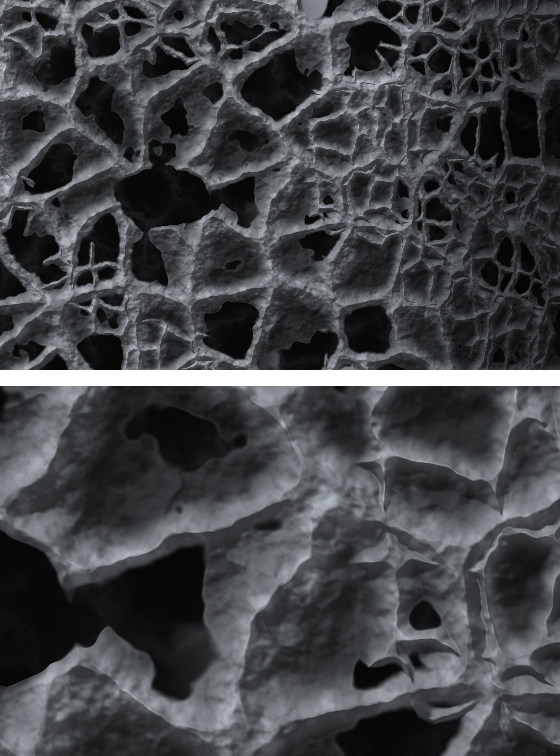
Top: the whole. Bottom: its middle third, enlarged.
A WebGL 2 fragment shader for this texture:

```glsl
#version 300 es
precision highp float;

uniform vec2 u_resolution;
out vec4 fragColor;

const float CELL_DENSITY = 5.3;
const float SIDE_SQUEEZE = 4.0;
const float JITTER = 0.76;
const float CORNER_ROUNDING = 16.0;
const float RIM_WIDTH = 0.075;
const float RIM_TONE = 0.47;
const vec2 FLOOR_TONES = vec2(0.13, 0.23);
const float HOLE_LEVEL = 0.645;
const float HOLE_SOFTNESS = 0.015;
const vec2 CAVITY_CENTER = vec2(0.44, 0.47);
const vec2 CAVITY_RADII = vec2(0.15, 0.085);
const vec3 LIGHT = vec3(-0.35, 0.60, 0.72);
const vec3 TINT = vec3(0.965, 1.0, 1.045);

struct Foam { float edge; float id; };

// Integer hash, two values in 0..1
vec2 hash2(vec2 cell) {
    uvec2 v = uvec2(ivec2(cell)) * 1664525u + 1013904223u;
    v.x += v.y * 1664525u;
    v.y += v.x * 1664525u;
    v ^= v >> 16u;
    v.x += v.y * 1664525u;
    v.y += v.x * 1664525u;
    v ^= v >> 16u;
    return vec2(v >> 8u) / 16777216.0;
}

float noise(vec2 p) {
    vec2 i = floor(p), f = fract(p);
    f = f * f * (3.0 - 2.0 * f);
    float low = mix(hash2(i).x, hash2(i + vec2(1, 0)).x, f.x);
    float high = mix(hash2(i + vec2(0, 1)).x, hash2(i + vec2(1, 1)).x, f.x);
    return mix(low, high, f.y);
}

float fbm(vec2 p) {
    float sum = 0.0, amp = 0.533;
    for (int i = 0; i < 4; i++) {
        sum += amp * noise(p);
        p = mat2(1.6, 1.2, -1.2, 1.6) * p + 17.3;
        amp *= 0.5;
    }
    return sum;
}

// Rounded distance to the walls of jittered cells
Foam foam(vec2 p) {
    vec2 base = floor(p), nearest = vec2(0), home = vec2(0);
    float best = 1e3;
    for (int y = -1; y <= 1; y++)
    for (int x = -1; x <= 1; x++) {
        vec2 g = base + vec2(x, y);
        vec2 r = g + 0.5 + JITTER * (hash2(g) - 0.5) - p;
        float d = dot(r, r);
        if (d < best) { best = d; nearest = r; home = g; }
    }
    float sum = 0.0;
    for (int y = -2; y <= 2; y++)
    for (int x = -2; x <= 2; x++) {
        vec2 g = home + vec2(x, y);
        vec2 r = g + 0.5 + JITTER * (hash2(g) - 0.5) - p;
        if (x != 0 || y != 0)
            sum += exp(-CORNER_ROUNDING * dot(0.5 * (r + nearest), normalize(r - nearest)));
    }
    return Foam(max(-log(sum) / CORNER_ROUNDING, 0.0), hash2(home + 71.0).x);
}

float cavity(vec2 p) {
    float r = length((p - CAVITY_CENTER) / CAVITY_RADII);
    return 1.0 - smoothstep(0.7, 1.1, r + 0.9 * (fbm(p * 9.0) - 0.5));
}

// Main cells, broken in patches by a finer lattice
Foam tissue(vec2 p) {
    vec2 w = p + 0.055 * (vec2(noise(p * 7.0), noise(p * 7.0 + 31.0)) - 0.5);
    w += 0.026 * (vec2(fbm(p * 24.0), fbm(p * 24.0 + 53.0)) - 0.5);
    float side = max(w.x - 0.9, 0.0);
    vec2 q = w * CELL_DENSITY + vec2(SIDE_SQUEEZE * side * side, 0.0);
    Foam cells = foam(q);
    float sparse = smoothstep(0.42, 0.66, noise(p * 4.3 + 9.0));
    float lattice = foam(q * 2.2 + 5.0).edge * 0.7 + 0.025 + 0.4 * sparse;
    cells.edge = min(cells.edge, lattice) + 0.3 * cavity(p);
    return cells;
}

float relief(vec2 p, Foam f) {
    float rim = exp(-pow(f.edge / RIM_WIDTH, 2.0));
    float crumple = abs(2.0 * fbm(p * 13.0 + 4.0) - 1.0);
    return 0.04 * exp(-7.0 * f.edge) + 0.010 * rim + 0.016 * fbm(p * 40.0) - 0.03 * crumple;
}

void main() {
    vec2 p = gl_FragCoord.xy / u_resolution.y;
    Foam f = tissue(p);

    // Surface normal and light
    vec2 e = vec2(0.003, 0.0);
    float h = relief(p, f);
    vec2 slope = vec2(relief(p + e.xy, tissue(p + e.xy)), relief(p + e.yx, tissue(p + e.yx))) - h;
    vec3 normal = normalize(vec3(-slope / e.x, 1.0));
    float light = max(dot(normal, normalize(LIGHT)), 0.0);

    // Bright rims falling to grey membranes
    float grain = fbm(p * 55.0 + 12.0);
    float rim = exp(-pow(f.edge / RIM_WIDTH, 2.0));
    float membrane = mix(FLOOR_TONES.x, FLOOR_TONES.y, f.id) * (0.6 + 0.8 * fbm(p * 6.0));
    float tone = mix(RIM_TONE, membrane, smoothstep(0.01, 0.21, f.edge));
    tone *= (0.42 + 0.82 * light) * (0.82 + 0.36 * grain);
    tone += 0.10 * rim * smoothstep(0.45, 0.75, grain) + 0.07 * (1.0 - normal.z);

    // Ragged holes with a thin lit lip
    float openness = fbm(p * 8.0 + 3.0) - HOLE_LEVEL + 0.26 * (f.id - 0.5)
                   + 0.6 * min(f.edge, 0.3) + 0.5 * cavity(p);
    float hole = smoothstep(-HOLE_SOFTNESS, HOLE_SOFTNESS, openness) * smoothstep(0.06, 0.11, f.edge);
    tone += 0.06 * smoothstep(-0.04, 0.0, openness) * (1.0 - rim);

    // Dim deeper layer and rare glints behind the holes
    float deep = 0.025 + 0.13 * exp(-9.0 * foam(p * 6.5 + 23.0 + 0.4 * grain).edge) * fbm(p * 14.0);
    deep += 0.5 * smoothstep(0.67, 0.74, fbm(p * 7.0 + 61.0)) * smoothstep(0.6, 0.9, p.x);
    tone = mix(tone, deep, hole);

    // Shadow toward the right flank
    tone *= mix(1.0, 0.5, smoothstep(0.95, 1.45, p.x)) * (0.85 + 0.3 * noise(p * 2.5));
    fragColor = vec4(clamp(tone * TINT, 0.0, 1.0), 1.0);
}
```
